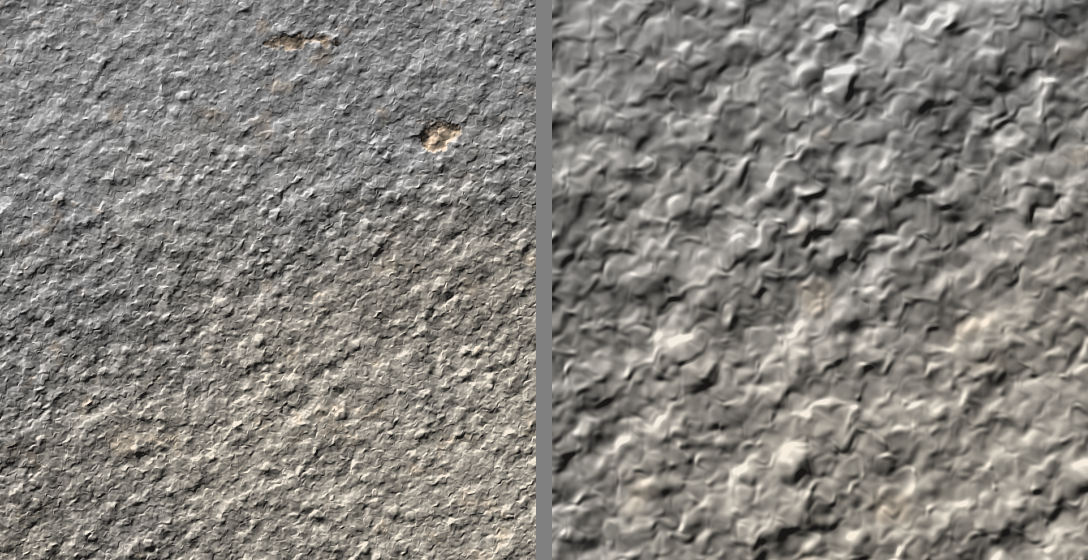
Left, the full canvas; right, a detail of the centre.
A Shadertoy shader for this texture:

```glsl
// Rough weathered stone: a gritty height field of fine noise and small soft
// grains, lit from the upper left by its slope along the light direction.
// Broad tints run from cool grey at the top to faint beige at the lower right.

const vec2 LIGHT = vec2(-0.53, 0.848);

float hash(vec2 p) {
    return fract(sin(dot(p, vec2(127.1, 311.7))) * 43758.5453);
}

float noise(vec2 p) {
    vec2 i = floor(p), f = fract(p);
    f = f * f * (3.0 - 2.0 * f);
    return mix(mix(hash(i), hash(i + vec2(1, 0)), f.x),
               mix(hash(i + vec2(0, 1)), hash(i + vec2(1, 1)), f.x), f.y);
}

// Each octave is turned so that no lattice direction shows
float fbm(vec2 p) {
    float sum = 0.0, amp = 0.5;
    for (int i = 0; i < 4; i++) {
        sum += amp * noise(p);
        p = mat2(1.6, 1.2, -1.2, 1.6) * p + 17.3;
        amp *= 0.5;
    }
    return sum / 0.9375;
}

// Scattered soft domes of random size, one per cell at most
float grains(vec2 p, float density) {
    vec2 cell = floor(p);
    float top = 0.0;
    for (int y = -1; y <= 1; y++)
    for (int x = -1; x <= 1; x++) {
        vec2 id = cell + vec2(x, y);
        vec2 d = p - id - vec2(hash(id + 3.1), hash(id + 8.7));
        float r = mix(0.25, 0.6, pow(hash(id + 5.3), 2.0));
        float present = step(hash(id + 1.9), density);
        float dome = max(0.0, 1.0 - dot(d, d) / (r * r));
        top = max(top, present * r * dome * dome);
    }
    return top;
}

// Rotates into the streak direction and roughens outlines
vec2 grainSpace(vec2 p) {
    vec2 q = mat2(0.82, -0.572, 0.572, 0.82) * p;
    q += 0.007 * (vec2(noise(p * 130.0), noise(p * 130.0 + 31.0)) - 0.5);
    return q * vec2(0.78, 1.0);
}

float coarseGrains(vec2 p) {
    return grains(grainSpace(p) * 50.0, 0.36);
}

// A few hollows in the upper part: 0 outside, 1 inside
float hollow(vec2 p) {
    vec2 g = p * vec2(4.5, 6.0);
    vec2 id = floor(g);
    vec2 d = fract(g) - 0.4 - 0.2 * vec2(hash(id + 2.0), hash(id + 6.0));
    float r = mix(0.12, 0.22, hash(id + 4.0));
    float edge = length(d * vec2(0.8, 1.25)) + 0.4 * (fbm(p * 38.0) - 0.5);
    float present = step(hash(id + 9.0), 0.25) * step(4.0, id.y);
    return present * (1.0 - smoothstep(r - 0.09, r, edge));
}

float height(vec2 p) {
    vec2 q = grainSpace(p);
    float h = 0.0, freq = 24.0;
    for (int i = 0; i < 5; i++) {
        float weight = i == 0 ? 0.4 : 0.85;
        h += weight * noise(q * freq + float(i) * 13.7) / freq;
        q = mat2(0.955, 0.296, -0.296, 0.955) * q;
        freq *= 1.85;
    }
    q = grainSpace(p);
    h += 0.85 * grains(q * 50.0, 0.36) / 50.0;
    h += 0.75 * grains(q * 92.0 + 40.0, 0.5) / 92.0;
    return h - 0.010 * hollow(p);
}

void mainImage(out vec4 fragColor, in vec2 fragCoord) {
    vec2 p = fragCoord / iResolution.y;
    float patches = fbm(p * 4.0 + 5.0) - 0.5;

    // Relief: slope towards the light, softer in the smooth upper area
    float e = 0.0012;
    float slope = (height(p - LIGHT * e) - height(p + LIGHT * e)) / (2.0 * e);
    float rough = mix(1.1, 0.8, smoothstep(0.45, 0.85, p.y + 0.5 * patches));
    float relief = 0.175 * rough * slope;

    // Pale grain caps and the short shadows they cast
    float cap = coarseGrains(p);
    float shadow = max(coarseGrains(p + LIGHT * 0.010) - cap, 0.0);
    relief += rough * (0.30 * cap - 0.38 * shadow);

    // Mottled grit and fine speckle in the stone itself
    relief += 0.26 * rough * (fbm(p * 52.0 + 9.0) - 0.5);
    relief += 0.10 * rough * (noise(p * 230.0) - 0.5);

    // Broad light and dark areas
    float band = (p.y - 0.52 - 0.12 * (p.x - 0.5)) / 0.13;
    float tone = 0.525 + 0.11 * patches - 0.045 * exp(-band * band);
    tone += 0.035 * (1.0 - smoothstep(0.2, 0.48, p.y)) * smoothstep(0.1, 0.5, p.x);
    tone -= 0.08 * exp(-6.0 * dot(p, p));

    // Cool to warm tint with small faint rusty stains
    float warm = smoothstep(-0.3, 0.6, 0.55 * p.x - p.y + 0.35 + 0.8 * patches);
    vec3 tint = mix(vec3(1.0, 1.0, 1.005), vec3(1.04, 1.0, 0.93), warm);
    float stain = smoothstep(0.66, 0.8, fbm(p * 19.0 + 51.0));
    tint = mix(tint, vec3(1.1, 0.98, 0.84), 0.4 * stain);

    // Hollows show tan stone below a dark upper rim
    float pit = hollow(p);
    float rim = pit * (1.0 - hollow(p + LIGHT * 0.014));
    tint = mix(tint, vec3(1.15, 0.98, 0.8), 0.7 * pit);
    tone += 0.05 * pit - 0.24 * rim;

    float value = clamp(tone + relief, 0.09, 0.93);
    fragColor = vec4(clamp(value * tint, 0.0, 1.0), 1.0);
}
```
